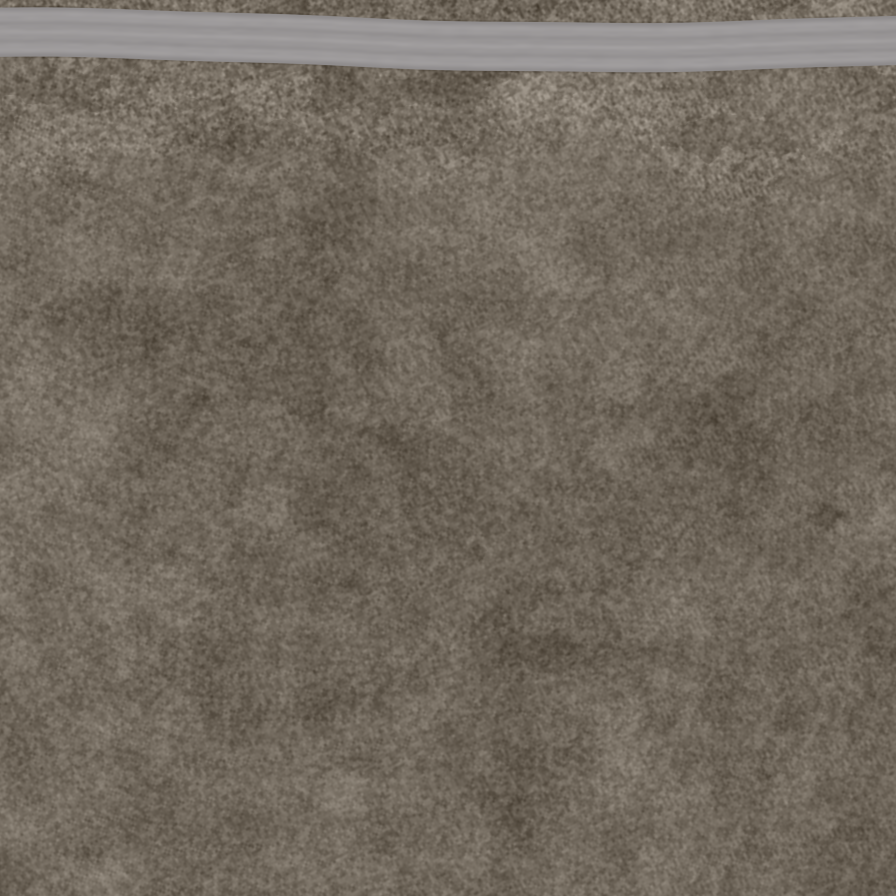
Give the GLSL for this texture, as a Shadertoy shader.

```glsl
// Worn taupe fabric with stains and fine grain, crossed near the top by a grey ribbon.

const float TAU = 6.2831853;
const vec3 FABRIC = vec3(0.447, 0.413, 0.367);
const vec3 RIBBON = vec3(0.604, 0.592, 0.594);
const float RIBBON_HALF_WIDTH = 0.0275;

float hash(vec2 p) {
    return fract(sin(dot(p, vec2(127.1, 311.7))) * 43758.5453);
}

float noise(vec2 p) {
    vec2 cell = floor(p);
    vec2 f = fract(p);
    f = f * f * (3.0 - 2.0 * f);
    float low = mix(hash(cell), hash(cell + vec2(1.0, 0.0)), f.x);
    float high = mix(hash(cell + vec2(0.0, 1.0)), hash(cell + vec2(1.0, 1.0)), f.x);
    return mix(low, high, f.y);
}

vec2 turn(vec2 p, float angle) {
    float c = cos(angle);
    float s = sin(angle);
    return vec2(c * p.x - s * p.y, s * p.x + c * p.y);
}

// Layered noise, centred on zero
float fbm(vec2 p) {
    float sum = 0.0;
    float amplitude = 0.5;
    for (int i = 0; i < 5; i++) {
        sum += amplitude * (noise(p) - 0.5);
        p = turn(p, 0.65) * 2.03 + 17.3;
        amplitude *= 0.58;
    }
    return sum;
}

// Fine irregular fibres, turned off the axes, centred on zero
float grain(vec2 uv) {
    float coarse = noise(turn(uv, 0.6) * 215.0) - 0.5;
    float fine = noise(turn(uv, 1.1) * 340.0 + 41.0) - 0.5;
    return 0.55 * coarse + 0.5 * fine;
}

// Faint crossing threads, strength varying over the cloth
float weave(vec2 uv) {
    float threads = sin(uv.x * TAU * 96.0) + 0.7 * sin(uv.y * TAU * 96.0);
    return threads * noise(uv * 9.0);
}

// Dark stains with ragged edges, one in some cells of a jittered grid
float stains(vec2 uv, float cells, float share) {
    vec2 p = uv + 0.022 * vec2(fbm(uv * 34.0), fbm(uv * 34.0 + 9.0));
    vec2 home = floor(p * cells);
    float cover = 0.0;
    for (float j = -1.0; j <= 1.0; j++) {
        for (float i = -1.0; i <= 1.0; i++) {
            vec2 cell = home + vec2(i, j);
            vec2 centre = cell + vec2(hash(cell + 3.1), hash(cell + 8.7));
            float radius = mix(0.09, 0.26, pow(hash(cell + 5.3), 2.0));
            float strength = mix(0.45, 1.0, hash(cell + 1.9)) * step(hash(cell + 6.4), share);
            float d = length(p * cells - centre);
            cover = max(cover, strength * (1.0 - smoothstep(0.7 * radius, 1.15 * radius, d)));
        }
    }
    return cover;
}

// Brightness offset of the cloth
float fabricShade(vec2 uv) {
    float nap = smoothstep(0.74, 0.86, uv.y + 0.25 * fbm(uv * 6.0));
    float worn = smoothstep(0.06, 0.10, fbm(uv * vec2(13.0, 19.0) + 5.0));
    float pale = smoothstep(0.09, 0.17, fbm(uv * vec2(13.0, 10.0) + 31.0));
    float dim = smoothstep(0.08, 0.15, fbm(uv * vec2(12.0, 14.0) + 57.0));
    float shade = 0.105 * fbm(uv * vec2(5.0, 4.0) + 2.0);
    shade += 0.115 * fbm(uv * 26.0 + 13.0);
    shade += 0.035 * (uv.y - 0.48);
    shade += 0.027 * pale - 0.025 * dim;
    shade += 0.026 * nap * (1.0 - 1.9 * worn);
    shade -= 0.052 * stains(uv, 9.0, 0.32);
    shade -= 0.022 * smoothstep(0.955, 0.985, uv.y);
    shade += 0.005 * weave(uv);
    return shade + grain(uv) * mix(0.19, 0.30, nap * (1.0 - 0.6 * worn));
}

// Height of the gently sagging ribbon centre line
float ribbonCentre(float x) {
    return 0.9555 + 0.0085 * cos(4.7 * x) + 0.0006 * sin(23.0 * x);
}

// Ribbon with soft lengthwise ribs; across runs from -1 to 1
vec3 ribbonColour(vec2 uv, float across) {
    float ribs = 0.020 * cos(across * TAU * 1.5) + 0.006 * cos(across * TAU * 4.0);
    float fibres = 0.016 * (noise(uv * vec2(60.0, 300.0)) - 0.5);
    float rim = 0.03 * smoothstep(0.82, 1.0, abs(across));
    return RIBBON + ribs + fibres - rim;
}

void mainImage(out vec4 fragColor, in vec2 fragCoord) {
    vec2 uv = fragCoord / iResolution.xy;
    float pixel = 1.0 / iResolution.y;

    // Cloth
    vec3 colour = FABRIC + fabricShade(uv);

    // Thin broken shadow beside the ribbon
    float offset = uv.y - ribbonCentre(uv.x);
    float edge = abs(offset) - RIBBON_HALF_WIDTH;
    float shadow = (1.0 - smoothstep(0.0, 0.003, edge)) * noise(uv * vec2(25.0, 4.0));
    colour -= 0.10 * shadow;

    // Ribbon
    float ribbon = 1.0 - smoothstep(-0.7 * pixel, 0.7 * pixel, edge);
    colour = mix(colour, ribbonColour(uv, offset / RIBBON_HALF_WIDTH), ribbon);

    fragColor = vec4(clamp(colour, 0.0, 1.0), 1.0);
}
```
